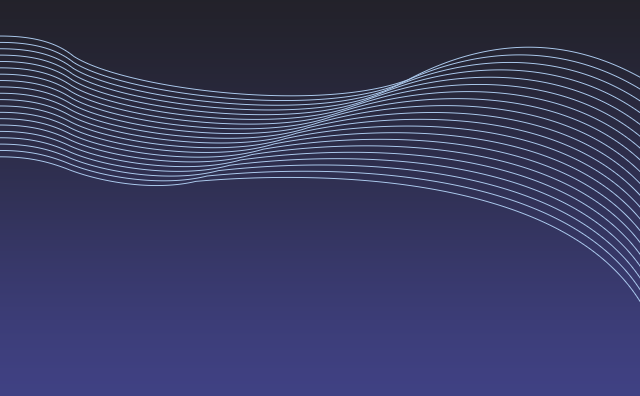
This background is drawn by a WebGL 2 fragment shader. Its source:

```glsl
#version 300 es
precision highp float;
// Draws a twisting ribbon of thin pale blue lines over a dusk gradient.

uniform vec2 u_resolution;
out vec4 outColor;

const int LINE_COUNT = 20;
const int NEWTON_STEPS = 6;
const float LINE_WIDTH = 0.00148;  // fraction of the canvas width
const float GRADIENT_EASE = 0.5;   // 0 = linear, 1 = smoothstep
const vec3 SKY_TOP = vec3(0.135, 0.132, 0.165);
const vec3 SKY_BOTTOM = vec3(0.250, 0.255, 0.515);
const vec3 LINE_COLOR = vec3(0.68, 0.80, 0.94);

// Outer edges of the ribbon: three joined cubic Beziers each, in canvas fractions.
const vec2 UPPER_EDGE[10] = vec2[10](
  vec2(0.0, 0.909), vec2(0.059, 0.909), vec2(0.092, 0.888), vec2(0.115, 0.858),
  vec2(0.195, 0.775), vec2(0.501, 0.714), vec2(0.638, 0.799),
  vec2(0.749, 0.894), vec2(0.872, 0.919), vec2(1.0, 0.805));
const vec2 LOWER_EDGE[10] = vec2[10](
  vec2(0.0, 0.604), vec2(0.046, 0.604), vec2(0.076, 0.591), vec2(0.104, 0.574),
  vec2(0.156, 0.540), vec2(0.241, 0.517), vec2(0.306, 0.542),
  vec2(0.521, 0.572), vec2(0.879, 0.551), vec2(1.0, 0.239));

vec2 controlPoint(int index, float blend) {
  return mix(UPPER_EDGE[index], LOWER_EDGE[index], blend);
}

vec2 bezier(vec2 a, vec2 b, vec2 c, vec2 d, float t) {
  float s = 1.0 - t;
  return s * s * s * a + 3.0 * s * s * t * b + 3.0 * s * t * t * c + t * t * t * d;
}

vec2 bezierTangent(vec2 a, vec2 b, vec2 c, vec2 d, float t) {
  float s = 1.0 - t;
  return 3.0 * (s * s * (b - a) + 2.0 * s * t * (c - b) + t * t * (d - c));
}

// Approximate distance to one blended curve, in canvas widths.
float curveDistance(vec2 uv, float blend, float aspect) {
  int first = 0;
  if (uv.x > controlPoint(3, blend).x) first = 3;
  if (uv.x > controlPoint(6, blend).x) first = 6;
  vec2 a = controlPoint(first, blend);
  vec2 b = controlPoint(first + 1, blend);
  vec2 c = controlPoint(first + 2, blend);
  vec2 d = controlPoint(first + 3, blend);

  // Solve x(t) = uv.x; x grows steadily along every segment.
  float t = (uv.x - a.x) / (d.x - a.x);
  for (int i = 0; i < NEWTON_STEPS; i++) {
    float error = bezier(a, b, c, d, t).x - uv.x;
    t = clamp(t - error / bezierTangent(a, b, c, d, t).x, 0.0, 1.0);
  }
  vec2 tangent = bezierTangent(a, b, c, d, t);
  float slope = aspect * tangent.y / tangent.x;
  float gap = aspect * abs(uv.y - bezier(a, b, c, d, t).y);
  return gap / sqrt(1.0 + slope * slope);
}

vec3 background(float height) {
  float depth = 1.0 - height;
  float eased = mix(depth, smoothstep(0.0, 1.0, depth), GRADIENT_EASE);
  return mix(SKY_TOP, SKY_BOTTOM, eased);
}

void main() {
  vec2 uv = gl_FragCoord.xy / u_resolution;
  float aspect = u_resolution.y / u_resolution.x;
  float pixel = 1.0 / u_resolution.x;
  float fullCover = min(1.0, LINE_WIDTH / pixel);

  // Stack the lines, each with soft pixel coverage.
  float uncovered = 1.0;
  for (int i = 0; i < LINE_COUNT; i++) {
    float blend = float(i) / float(LINE_COUNT - 1);
    float dist = curveDistance(uv, blend, aspect);
    float cover = clamp((0.5 * LINE_WIDTH - dist) / pixel + 0.5, 0.0, fullCover);
    uncovered *= 1.0 - cover;
  }
  outColor = vec4(mix(LINE_COLOR, background(uv.y), uncovered), 1.0);
}
```
